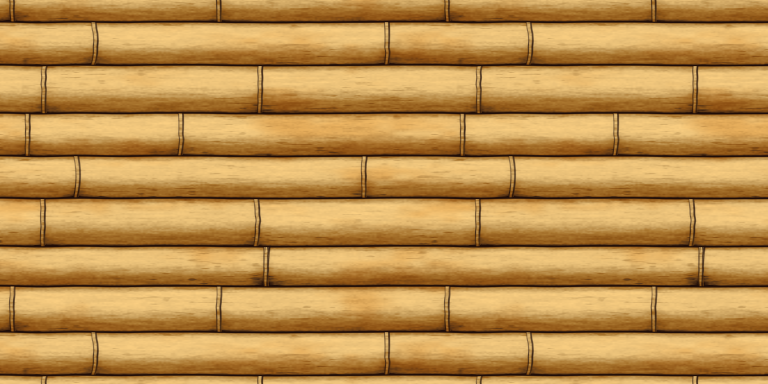
A Shadertoy shader for this texture:

```glsl
// Horizontal bamboo culms stacked in rows, with dark ringed nodes and fine stained grain.

const vec2  TILE = vec2(1.1328, 0.8073);   // repeat size, in canvas heights
const float TOP_OFFSET = 0.0573;           // first row edge below the canvas top
const int   ROWS = 7;
const float ROW_EDGE[8] = float[8](0.0, 0.139, 0.294, 0.432, 0.568, 0.723, 0.852, 1.0);
const vec2  NODES[7] = vec2[7](            // two node positions per row
    vec2(0.218, 0.890), vec2(0.101, 0.598), vec2(0.064, 0.416), vec2(0.177, 0.837),
    vec2(0.099, 0.591), vec2(0.612, 0.612), vec2(0.028, 0.503));

const vec3 RAMP[6] = vec3[6](              // shadow to highlight
    vec3(0.12, 0.05, 0.03), vec3(0.36, 0.22, 0.09), vec3(0.56, 0.34, 0.09),
    vec3(0.67, 0.47, 0.19), vec3(0.78, 0.62, 0.36), vec3(0.91, 0.75, 0.47));
const vec3  STAIN_TINT = vec3(0.95, 0.79, 0.52);
const float STAIN = 0.55;
const float GRAIN = 1.5;
const float GAP = 0.0022;                  // half width of the dark seam
const float RING_OFFSET = 0.0058;          // ring lines either side of a node
const float RING_WIDTH = 0.0019;
const float BOW = 0.010;                   // curvature of the rings

float hash(vec2 p) {
    vec3 q = fract(vec3(p.xyx) * 0.1031);
    q += dot(q, q.yzx + 33.33);
    return fract((q.x + q.y) * q.z);
}

// Value noise that wraps over the unit tile
float noise(vec2 uv, vec2 cells, float seed) {
    vec2 p = uv * cells, i = floor(p), f = fract(p);
    f = f * f * (3.0 - 2.0 * f);
    vec2 a = mod(i, cells) + seed * 17.0, b = mod(i + 1.0, cells) + seed * 17.0;
    return mix(mix(hash(a), hash(vec2(b.x, a.y)), f.x),
               mix(hash(vec2(a.x, b.y)), hash(b), f.x), f.y);
}

vec3 bambooRamp(float level) {
    vec3 c = RAMP[0];
    for (int k = 1; k < 6; k++) c = mix(c, RAMP[k], clamp(level - float(k - 1), 0.0, 1.0));
    return c * (1.0 + 0.08 * clamp(level - 5.0, 0.0, 1.0));
}

float line(float d, float halfWidth, float blur) {
    return 1.0 - smoothstep(halfWidth - blur, halfWidth + blur, abs(d));
}

float wrapDistance(float d) {
    return (fract(d + 0.5) - 0.5) * TILE.x;
}

void mainImage(out vec4 fragColor, in vec2 fragCoord) {
    float px = 1.0 / iResolution.y;
    vec2 p = fragCoord * px;
    vec2 uv = fract(vec2(p.x, 1.0 - p.y - TOP_OFFSET) / TILE);

    // Find the row; seams wander slightly
    float y = fract(uv.y + 0.004 * (noise(uv, vec2(11.0, 1.0), 3.0) - 0.5));
    int row = 0;
    for (int k = 1; k < ROWS; k++) row += int(step(ROW_EDGE[k], y));
    float height = ROW_EDGE[row + 1] - ROW_EDGE[row];
    float v = (y - ROW_EDGE[row]) / height;
    float seam = min(v, 1.0 - v) * height * TILE.y;
    vec2 nodes = NODES[row];
    float seed = float(row) + 1.0;

    // Grain, flecks and tone of each segment
    float between = step(min(nodes.x, nodes.y), uv.x) * step(uv.x, max(nodes.x, nodes.y));
    float tone = hash(vec2(seed * 7.0, between * 5.0 + 2.0)) - 0.5;
    float fiber = noise(uv, vec2(16.0, 150.0), seed) * 0.4
                + noise(uv, vec2(70.0, 210.0), seed + 9.0) * 0.35
                + noise(uv, vec2(190.0, 230.0), seed + 60.0) * 0.25 - 0.5;
    float fleck = smoothstep(0.72, 0.95, noise(uv, vec2(34.0, 190.0), seed + 20.0))
                * smoothstep(0.40, 0.75, noise(uv, vec2(7.0, 16.0), seed + 30.0));
    float cloud = noise(uv, vec2(6.0, 12.0), seed + 40.0) * 0.75
                + noise(uv, vec2(26.0, 50.0), seed + 50.0) * 0.25;
    float stain = smoothstep(0.45, 0.95, cloud);

    // Rounded shading: lit above, honey below, abrupt dark underside
    float level = 5.35 - 3.1 * smoothstep(0.38, 0.92, v) - 1.5 * smoothstep(0.93, 1.0, v)
                - 2.5 * (1.0 - smoothstep(0.0, 0.17, v));
    level += GRAIN * fiber + 0.3 * tone - 0.8 * fleck - 0.35 * stain;

    // Nodes: soft shade, pale ridge, two uneven dark rings
    float rings = 0.0, ridge = 0.0;
    for (int k = 0; k < 2; k++) {
        float id = seed * 3.0 + float(k);
        float bend = BOW * (hash(vec2(id, 4.0)) - 0.4) * (4.0 * (v - 0.5) * (v - 0.5) - 0.4);
        float wobble = 0.003 * (noise(uv, vec2(1.0, 50.0), id) - 0.5);
        float d = wrapDistance(uv.x - nodes[k]) + bend + wobble;
        float blur = max(0.8 * px, 0.0014);
        float wear = noise(uv, vec2(1.0, 40.0), id + 70.0);
        float left = line(d + RING_OFFSET, RING_WIDTH * 0.7, blur) * (0.35 + 0.4 * v + 0.4 * wear);
        float right = line(d - RING_OFFSET + 0.002 * v, RING_WIDTH * 1.2, blur) * (0.7 + 0.3 * wear);
        rings = max(rings, min(max(left, right), 1.0));
        ridge = max(ridge, line(d, RING_OFFSET, blur));
        float reach = 0.010 + 0.018 * v * v;
        level -= (0.6 + 0.9 * v * v) * exp(-abs(d) / reach) * (1.0 - ridge);
    }
    level = mix(level, 4.2 - 2.2 * v * v + 3.0 * fiber, ridge * 0.8);

    // Colour, then rings and seams
    vec3 color = bambooRamp(level);
    color = mix(color, color * STAIN_TINT, STAIN * stain);
    color = mix(color, RAMP[0], rings * 0.85);
    float swell = GAP * (1.0 - 0.5 * ridge);
    float edge = max(0.8 * px, 0.0015);
    float cover = smoothstep(swell - edge, swell + edge, seam);
    fragColor = vec4(mix(RAMP[0], color, cover), 1.0);
}
```
